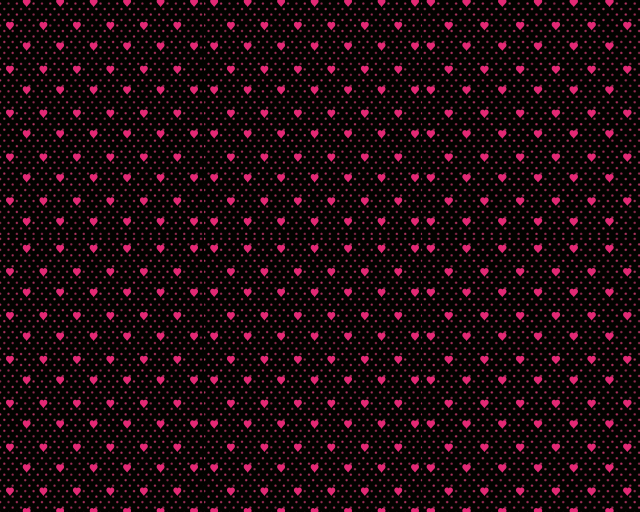
Write a Shadertoy shader that draws this pattern.

```glsl
float hash(vec2 p) {
    vec3 q = fract(vec3(p.xyx) * 0.1031);
    q += dot(q, q.yzx + 33.33);
    return fract((q.x + q.y) * q.z);
}

// Signed distance to a heart with its tip at the origin, about 1.2 wide
float heartDistance(vec2 p) {
    p.x = abs(p.x);
    if (p.x + p.y > 1.0)
        return length(p - vec2(0.25, 0.75)) - sqrt(2.0) / 4.0;
    vec2 toNotch = p - vec2(0.0, 1.0);
    vec2 toSide = p - 0.5 * max(p.x + p.y, 0.0);
    return sqrt(min(dot(toNotch, toNotch), dot(toSide, toSide))) * sign(p.x - p.y);
}

// Hearts repeated on a grid, y pointing down
float heartGrid(vec2 p, vec2 pitch) {
    p = mod(p + 0.5 * pitch, pitch) - 0.5 * pitch;
    return 7.8 * heartDistance(vec2(p.x / 7.8, (5.0 - p.y) / 9.0));
}

// Staggered soft dots with slight differences in strength
float dotGrid(vec2 p, vec2 pitch) {
    float row = floor(p.y / pitch.y + 0.5);
    p.x += 0.5 * pitch.x * mod(row, 2.0);
    float column = floor(p.x / pitch.x + 0.5);
    float d = length(p - vec2(column, row) * pitch);
    float strength = 0.85 + 0.3 * hash(vec2(column, row) + 100.0);
    return strength * (1.0 - smoothstep(0.3, 2.3, d));
}

void mainImage(out vec4 fragColor, in vec2 fragCoord) {
    // Canvas is 768 by 615 units, measured from the top left
    vec2 uv = fragCoord / iResolution.xy;
    vec2 p = vec2(uv.x, 1.0 - uv.y) * vec2(768.0, 615.0);
    float pixel = 768.0 / iResolution.x;

    // Panels restart the pattern at each seam; the right one is wider
    vec2 origin = vec2(p.x < 244.8 ? 32.0 : p.x < 507.0 ? 257.0 : 517.0,
                       p.y < 282.0 ? 3.2 : 299.0);
    vec2 q = p - origin;
    if (p.x > 507.0) q.x *= 40.2 / 42.9;

    // Two interleaved heart grids above a finer dot lattice
    vec2 pitch = vec2(40.17, 52.7);
    float hearts = min(heartGrid(q, pitch),
                       heartGrid(q - vec2(0.5 * pitch.x, 28.0), pitch));
    float dots = dotGrid(q - vec2(3.3, -5.5), pitch / vec2(4.0, 8.0));

    vec3 color = mix(vec3(0.01, 0.01, 0.0), vec3(0.62, 0.18, 0.34), dots);
    float heartMask = 1.0 - smoothstep(-0.6 * pixel, 0.6 * pixel, hearts);
    color = mix(color, vec3(0.89, 0.16, 0.46), heartMask);
    fragColor = vec4(color, 1.0);
}
```
